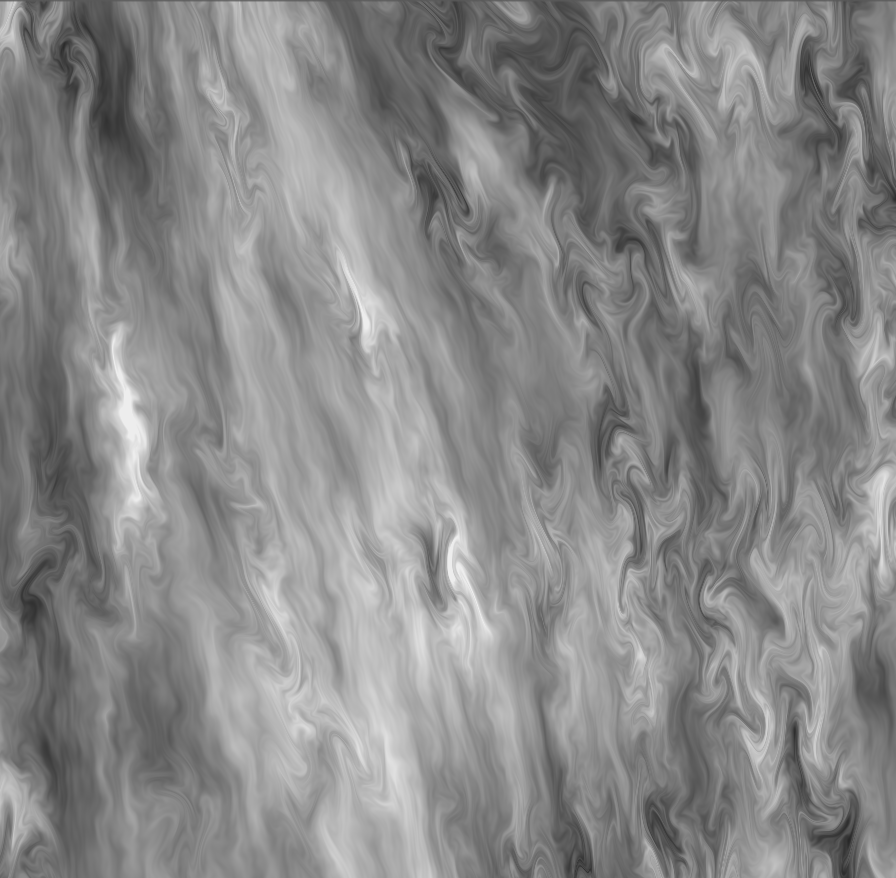
Write a Shadertoy shader that draws this texture.

```glsl
// Grey turbulent flow: slanted wispy streaks breaking into small, smoky eddies.

vec2 hashGradient(vec2 cell) {
    vec3 h = fract(cell.xyx * vec3(0.1031, 0.1030, 0.0973));
    h += dot(h, h.yzx + 33.33);
    float angle = 6.2832 * fract((h.x + h.y) * h.z);
    return vec2(cos(angle), sin(angle));
}

// Smooth gradient noise, roughly -0.7 to 0.7
float noise(vec2 p) {
    vec2 i = floor(p), f = p - i;
    vec2 w = f * f * f * (f * (f * 6.0 - 15.0) + 10.0);
    vec2 e = vec2(1, 0);
    float a = dot(hashGradient(i), f);
    float b = dot(hashGradient(i + e.xy), f - e.xy);
    float c = dot(hashGradient(i + e.yx), f - e.yx);
    float d = dot(hashGradient(i + 1.0), f - 1.0);
    return mix(mix(a, b, w.x), mix(c, d, w.x), w.y);
}

float fbm(vec2 p, float gain) {
    float sum = 0.0, amplitude = 0.5;
    for (int i = 0; i < 5; i++) {
        sum += amplitude * noise(p);
        p = p * 1.87 + vec2(17.3, 9.1);
        amplitude *= gain;
    }
    return sum;
}

// Divergence-free velocity that rolls the flow into eddies
vec2 curl(vec2 p) {
    float n = noise(p);
    float dx = noise(p + vec2(0.05, 0)) - n;
    float dy = noise(p + vec2(0, 0.05)) - n;
    return vec2(dy, -dx) / 0.05;
}

float blob(vec2 p, vec2 center, vec2 radius) {
    vec2 d = (p - center) / radius;
    return exp(-dot(d, d));
}

void mainImage(out vec4 fragColor, in vec2 fragCoord) {
    vec2 p = fragCoord / iResolution.xy;

    // Streamline coordinates: strongest slant left of centre, steeper at the sides
    float y = p.y - 0.5;
    float slant = 0.05 + 0.25 * blob(p, vec2(0.42, 0.5), vec2(0.27, 9.0));
    float across = p.x + slant * (y + 0.4 * y * y);
    vec2 flow = vec2(across, 0.45 * p.y);

    // Calm diagonal band against turbulent surroundings
    float calm = blob(vec2(across, p.y), vec2(0.36, 0.45), vec2(0.16, 0.5));
    float turbulence = noise(vec2(across * 11.0, p.y * 5.0) + 4.7)
                     + 0.2 * smoothstep(0.45, 0.65, p.x) - 0.25 * calm;
    turbulence = smoothstep(-0.3, 0.4, turbulence);

    // Advect through successively smaller eddies
    vec2 start = flow;
    float scale = 19.0;
    for (int i = 0; i < 4; i++) {
        float strength = (0.03 + 0.09 * turbulence) / scale;
        for (int j = 0; j < 2; j++)
            flow += strength * curl(flow * scale + float(i) * 13.7);
        scale *= 1.6;
    }
    vec2 q = p + (flow - start) * vec2(2.0, 4.0);

    // Broad light and dark masses with ragged edges
    float tone = 0.525 + 0.17 * calm;
    tone -= 0.20 * blob(q, vec2(0.13, 0.86), vec2(0.08, 0.16));
    tone -= 0.15 * blob(q, vec2(0.02, 0.52), vec2(0.07, 0.30));
    tone -= 0.19 * blob(q, vec2(0.73, 0.60), vec2(0.08, 0.20));
    tone -= 0.20 * blob(q, vec2(0.62, 0.92), vec2(0.08, 0.17));
    tone -= 0.21 * blob(q, vec2(0.48, 0.88), vec2(0.05, 0.10));
    tone -= 0.25 * blob(q, vec2(0.94, 0.96), vec2(0.05, 0.17));
    tone -= 0.18 * blob(q, vec2(0.61, 0.04), vec2(0.09, 0.09));
    tone += 0.15 * blob(q, vec2(0.15, 0.50), vec2(0.04, 0.16));
    tone += 0.12 * blob(q, vec2(0.58, 0.42), vec2(0.06, 0.16));
    tone += 0.12 * blob(q, vec2(0.89, 0.27), vec2(0.06, 0.16));
    tone += 0.20 * noise(flow * vec2(8.0, 5.5) + 71.0);

    // Long streaks in calm parts, short curled wisps in turbulent ones
    float streaks = fbm(flow * vec2(17.0, 6.0) + 2.3, 0.7);
    float wisps = fbm(flow * vec2(20.0, 15.0) + 31.0, 0.7);
    float detail = mix(streaks, wisps, 0.1 + 0.85 * turbulence);
    float strongSpots = 1.0 + 0.8 * noise(flow * vec2(12.0, 10.0) + 23.0);
    tone += detail * strongSpots * (0.42 + 0.24 * turbulence);

    // Short bright filaments drawn out along the flow
    float ridge = 1.0 - abs(noise(flow * vec2(30.0, 9.0) + 8.0)) * 3.0;
    float patches = smoothstep(0.05, 0.45, noise(flow * vec2(16.0, 18.0) + 51.0));
    tone += 0.12 * pow(max(ridge, 0.0), 2.0) * patches;

    // Faint dark hairline along the top edge
    tone = mix(tone, 0.35, 0.8 * smoothstep(0.9975, 0.9992, p.y));
    fragColor = vec4(vec3(clamp(tone, 0.06, 0.93)), 1.0);
}
```
